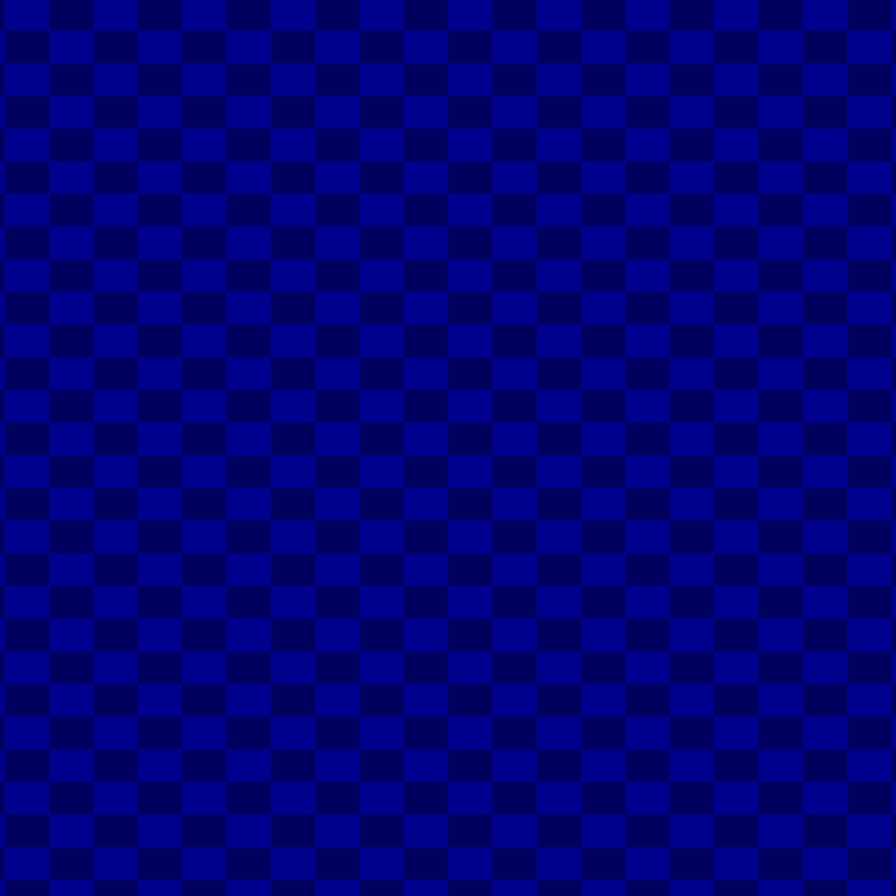
Write a Shadertoy shader that draws this pattern.

```glsl
const vec3 LIGHT_BLUE = vec3(0.0, 0.0, 0.56);
const vec3 DARK_BLUE = vec3(0.0, 0.0, 0.37);

// Cell size and lower-left cell corner, as fractions of the canvas
const vec2 CELL_SIZE = vec2(38.0, 28.0) / 768.0;
const vec2 GRID_OFFSET = vec2(4.0, 14.0) / 768.0;

// Signed distance to the nearest cell edge, positive in even cells
vec2 edgeDistance(vec2 p, vec2 cellSize) {
    vec2 cell = p / cellSize;
    return (0.5 - abs(mod(cell + 0.5, 2.0) - 1.0)) * cellSize;
}

// Checkerboard coverage: 1 in light cells, 0 in dark ones, smoothed over one pixel
float checker(vec2 p, vec2 cellSize, vec2 pixelSize) {
    vec2 side = clamp(2.0 * edgeDistance(p, cellSize) / pixelSize, -1.0, 1.0);
    return 0.5 + 0.5 * side.x * side.y;
}

void mainImage(out vec4 fragColor, in vec2 fragCoord) {
    vec2 pixelSize = 1.0 / iResolution.xy;
    vec2 uv = fragCoord * pixelSize;

    float light = checker(uv - GRID_OFFSET, CELL_SIZE, pixelSize);
    fragColor = vec4(mix(DARK_BLUE, LIGHT_BLUE, light), 1.0);
}
```
